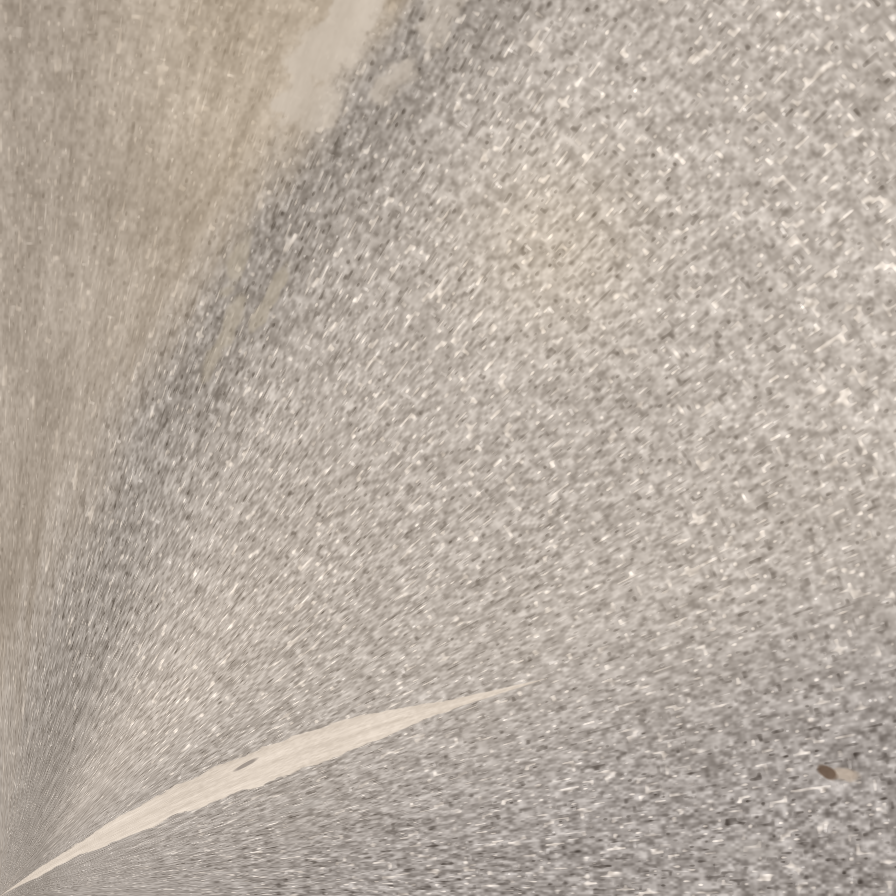
Write a Shadertoy shader that draws this texture.

```glsl
float hash(vec2 p) {
    return fract(sin(dot(p, vec2(127.1, 311.7))) * 43758.5453);
}

float noise(vec2 p) {
    vec2 i = floor(p), f = fract(p);
    f = f * f * (3.0 - 2.0 * f);
    return mix(mix(hash(i), hash(i + vec2(1, 0)), f.x),
               mix(hash(i + vec2(0, 1)), hash(i + vec2(1, 1)), f.x), f.y);
}

float fbm(vec2 p) {
    float sum = 0.0, amp = 0.5;
    for (int i = 0; i < 4; i++) {
        sum += amp * noise(p);
        p = p * 2.03 + 17.3;
        amp *= 0.5;
    }
    return sum / 0.9375;
}

// Soft rotated ellipse with a ragged rim
float patchMask(vec2 p, vec2 center, vec2 radius, float angle, float ragged) {
    vec2 d = p - center;
    float c = cos(angle), s = sin(angle);
    d = vec2(c * d.x + s * d.y, c * d.y - s * d.x) / radius;
    float rim = length(d) + ragged * (fbm(p * 45.0) - 0.5);
    return 1.0 - smoothstep(0.65, 1.25, rim);
}

void mainImage(out vec4 fragColor, in vec2 fragCoord) {
    vec2 uv = fragCoord / iResolution.xy;
    float px = 1.0 / iResolution.y;
    float r = length(uv);
    float angle = atan(uv.y, uv.x);
    vec2 polar = vec2(r, angle);
    float blotch = fbm(uv * 9.0) - 0.5;
    float streak = fbm(polar * vec2(9.0, 45.0)) - 0.5;

    // Broad asphalt tones
    vec3 col = mix(vec3(0.715, 0.675, 0.635), vec3(0.745, 0.705, 0.665),
                   smoothstep(0.2, 0.8, uv.x + 0.3 * uv.y));
    float below = 0.02 + 0.33 * uv.x - uv.y + 0.06 * blotch;
    col = mix(col, vec3(0.63, 0.60, 0.58), 0.9 * smoothstep(-0.12, 0.2, below));
    vec2 warm = uv - vec2(0.62, 0.73);
    col += vec3(0.04, 0.03, 0.01) * exp(-dot(warm, warm) * 90.0);
    col += vec3(0.04, 0.035, 0.03) * exp(-pow((angle - 0.87) * 5.0, 2.0)) * (1.0 - smoothstep(0.3, 0.8, r));

    // Dusty verge along the left, with a dark seam beside it
    float verge = uv.x - 0.48 * pow(uv.y, 1.75) + 0.05 * streak;
    float seam = exp(-pow((verge - 0.035) / (0.03 + 0.07 * uv.y), 2.0));
    col = mix(col, vec3(0.595, 0.56, 0.525), 0.75 * seam);
    float dust = 1.0 - smoothstep(-0.07, 0.025, verge);
    vec3 dustCol = mix(vec3(0.675, 0.625, 0.57), vec3(0.73, 0.67, 0.595),
                       smoothstep(0.02, 0.28, uv.x) * smoothstep(0.3, 0.9, uv.y));
    col = mix(col, dustCol + 0.09 * streak, dust);
    col += 0.06 * blotch + 0.05 * streak;

    // Radially stretched grains, finer toward the bottom
    vec2 cell = polar * vec2(125.0, 165.0);
    float coarse = noise(cell) - 0.5;
    float fine = noise(cell * vec2(1.7, 1.6) + 31.7) - 0.5;
    float spots = noise(cell * vec2(0.95, 1.1) + 83.1);
    float strength = mix(0.45, 1.0, smoothstep(0.0, 0.35, r)) * mix(1.0, 0.42, dust);
    strength *= 1.0 + 0.3 * smoothstep(0.0, 0.2, below);
    vec3 grain = vec3(0.18 * coarse + 0.15 * fine);
    grain += vec3(0.20, 0.19, 0.175) * smoothstep(0.72, 1.0, spots);
    grain -= vec3(0.14) * smoothstep(0.26, 0.0, spots);
    col += grain * strength;
    float glint = noise(cell * vec2(0.9, 0.85) + 211.0);
    col += 0.14 * smoothstep(0.86, 1.0, glint) * mix(1.0, 0.7, dust);

    // Pale plaster patches and thin dusty slivers
    float plaster = patchMask(uv, vec2(0.367, 0.945), vec2(0.078, 0.032), 1.0, 1.8);
    plaster = max(plaster, 0.9 * patchMask(uv, vec2(0.357, 0.885), vec2(0.035, 0.02), 1.3, 1.4));
    plaster = max(plaster, 0.75 * patchMask(uv, vec2(0.445, 0.915), vec2(0.033, 0.018), 1.0, 1.6));
    plaster = max(plaster, 0.6 * patchMask(uv, vec2(0.495, 0.985), vec2(0.045, 0.018), 1.0, 1.6));
    col = mix(col, vec3(0.80, 0.75, 0.69) + 0.1 * streak, 0.82 * plaster);
    float sliver = patchMask(uv, vec2(0.25, 0.625), vec2(0.055, 0.010), 1.15, 1.5);
    sliver = max(sliver, patchMask(uv, vec2(0.30, 0.665), vec2(0.045, 0.008), 1.1, 1.5));
    sliver = max(sliver, patchMask(uv, vec2(0.267, 0.71), vec2(0.04, 0.010), 1.2, 1.5));
    col = mix(col, vec3(0.72, 0.67, 0.59), 0.55 * sliver);
    float smear = patchMask(uv, vec2(0.335, 0.10), vec2(0.04, 0.006), 0.3, 1.2);
    smear = max(smear, patchMask(uv, vec2(0.835, 0.05), vec2(0.04, 0.014), 0.1, 1.6));
    col = mix(col, vec3(0.74, 0.71, 0.68), 0.4 * smear);

    // Curved painted stripe, tapering at both ends
    float mid = uv.x * (0.64 - 0.58 * uv.x + 0.3 * uv.x * uv.x);
    float along = clamp(uv.x / 0.61, 0.0, 1.0);
    float halfWidth = 0.0195 * sin(3.14159 * along) * (1.0 - 0.45 * smoothstep(0.6, 0.9, along));
    float wear = 0.008 * (fbm(uv * vec2(45.0, 90.0)) - 0.5);
    float stripe = halfWidth - abs(uv.y - mid) + wear * smoothstep(0.0, 0.01, halfWidth);
    float paint = smoothstep(-px, px, stripe) * step(uv.x, 0.61);
    float brushed = fbm(vec2(uv.x * 14.0, (uv.y - mid) * 230.0)) - 0.5;
    vec3 paintCol = vec3(0.88, 0.825, 0.765) + 0.14 * brushed;
    col = mix(col, paintCol + 0.06 * fine, paint);
    float chip = patchMask(uv, vec2(0.273, 0.146), vec2(0.014, 0.0025), 0.5, 1.0);
    col = mix(col, vec3(0.55, 0.51, 0.48), 0.75 * chip);

    // Small dry leaf
    float leaf = patchMask(uv, vec2(0.942, 0.136), vec2(0.016, 0.008), -0.2, 1.0);
    col = mix(col, vec3(0.77, 0.70, 0.63), 0.75 * leaf);
    float stem = patchMask(uv, vec2(0.924, 0.138), vec2(0.013, 0.007), -0.5, 1.2);
    col = mix(col, vec3(0.40, 0.32, 0.26), 0.85 * stem);

    fragColor = vec4(clamp(col, 0.0, 1.0), 1.0);
}
```
